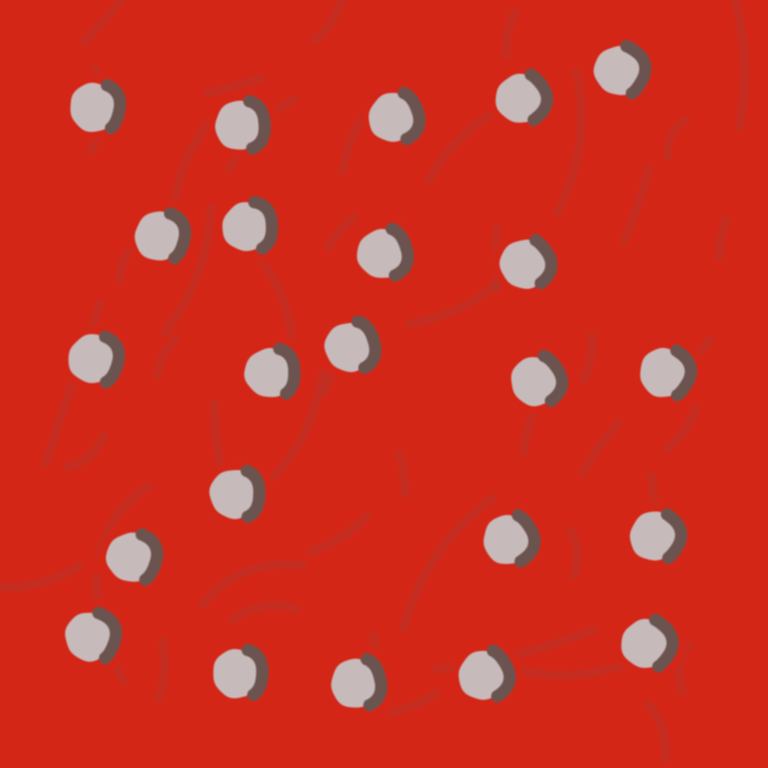
This pattern is drawn by a WebGL 1 fragment shader. Its source:

```glsl
precision highp float;
// Pale round dots with dark brushed crescents on red, over faint scattered brush strokes.
uniform vec2 u_resolution;

#define GRID 5.0
#define DOT_RADIUS 0.0318
#define CRESCENT_RADIUS 0.0338
#define CRESCENT_HALF_WIDTH 0.0080
#define STROKE_COUNT 50
#define STROKE_HALF_WIDTH 0.0056
#define STROKE_OPACITY 0.15
#define EDGE_SOFTNESS 0.0021

const vec3 RED = vec3(0.83, 0.15, 0.09);
const vec3 PALE = vec3(0.78, 0.73, 0.73);
const vec3 BROWN = vec3(0.42, 0.33, 0.31);

vec2 hash2(float n) {
  return fract(sin(vec2(n * 12.9898 + 1.7, n * 78.233 + 4.1)) * 43758.547);
}

vec2 rotate(vec2 p, float angle) {
  float c = cos(angle), s = sin(angle);
  return vec2(c * p.x + s * p.y, c * p.y - s * p.x);
}

// Coverage of a shape from its signed distance.
float cover(float dist) {
  float edge = max(EDGE_SOFTNESS, 0.75 / min(u_resolution.x, u_resolution.y));
  return 1.0 - smoothstep(-edge, edge, dist);
}

// Jittered, staggered grid position of a dot.
vec2 dotCenter(float id) {
  vec2 cell = vec2(mod(id, GRID), floor(id / GRID));
  vec2 center = mix(vec2(0.14), vec2(0.87), cell / (GRID - 1.0));
  center.x += 0.04 * (mod(cell.y, 2.0) - 0.5);
  return center + 0.10 * (hash2(id + 31.0) - 0.5);
}

// Slightly uneven disc.
float discDistance(vec2 p, float id) {
  float angle = atan(p.y, p.x);
  float wobble = 0.0006 * sin(3.0 * angle + id) + 0.0004 * sin(7.0 * angle + 2.0 * id);
  return length(p) - DOT_RADIUS - wobble;
}

// Round-ended arc along the right side of a dot.
float crescentDistance(vec2 p, float id) {
  vec2 rnd = hash2(id + 83.0);
  float top = mix(1.02, 1.28, rnd.x);
  float bottom = mix(-1.08, -0.84, rnd.y);
  float angle = atan(p.y, p.x);
  float along = clamp(angle, bottom, top);
  float radius = CRESCENT_RADIUS + 0.0011 * sin(4.0 * along + 5.0 * id);
  return length(p - radius * vec2(cos(along), sin(along))) - CRESCENT_HALF_WIDTH;
}

// Bent brush stroke, mostly upright or leaning right.
float strokeDistance(vec2 p, float id) {
  vec2 center = mix(vec2(0.04), vec2(0.96), fract(id * vec2(0.7549, 0.5698) + 0.31));
  center += 0.08 * (hash2(id + 7.0) - 0.5);
  vec2 shape = hash2(id + 151.0);
  vec2 turn = hash2(id + 211.0);
  float halfLength = mix(0.025, 0.115, shape.x * shape.x);
  float bend = 0.55 * halfLength * (shape.y - 0.5);
  float angle = 1.75 + 0.3 * (turn.y - 0.5) - 1.6 * pow(turn.x, 1.5);
  vec2 q = rotate(p - center, angle);
  float t = clamp(q.x / halfLength, -1.0, 1.0);
  float slope = 2.0 * bend * t / halfLength;
  float across = (q.y - bend * t * t) / sqrt(1.0 + slope * slope);
  return length(vec2(q.x - t * halfLength, across)) - STROKE_HALF_WIDTH;
}

void main() {
  vec2 p = gl_FragCoord.xy / u_resolution;

  // Dots and crescents.
  float disc = 1.0;
  float crescent = 1.0;
  for (int i = 0; i < 25; i++) {
    float id = float(i);
    if (mod(id, 12.0) == 7.0) continue; // leave a few gaps
    vec2 q = p - dotCenter(id);
    disc = min(disc, discDistance(q, id));
    crescent = min(crescent, crescentDistance(q, id));
  }

  // Translucent strokes, fading out beside the dots.
  vec3 color = RED;
  float clearance = smoothstep(0.004, 0.016, min(disc, crescent));
  for (int i = 0; i < STROKE_COUNT; i++) {
    float ink = cover(strokeDistance(p, float(i)));
    color = mix(color, BROWN, STROKE_OPACITY * ink * clearance);
  }

  color = mix(color, PALE, cover(disc));
  color = mix(color, BROWN, cover(crescent));
  gl_FragColor = vec4(color, 1.0);
}
```
